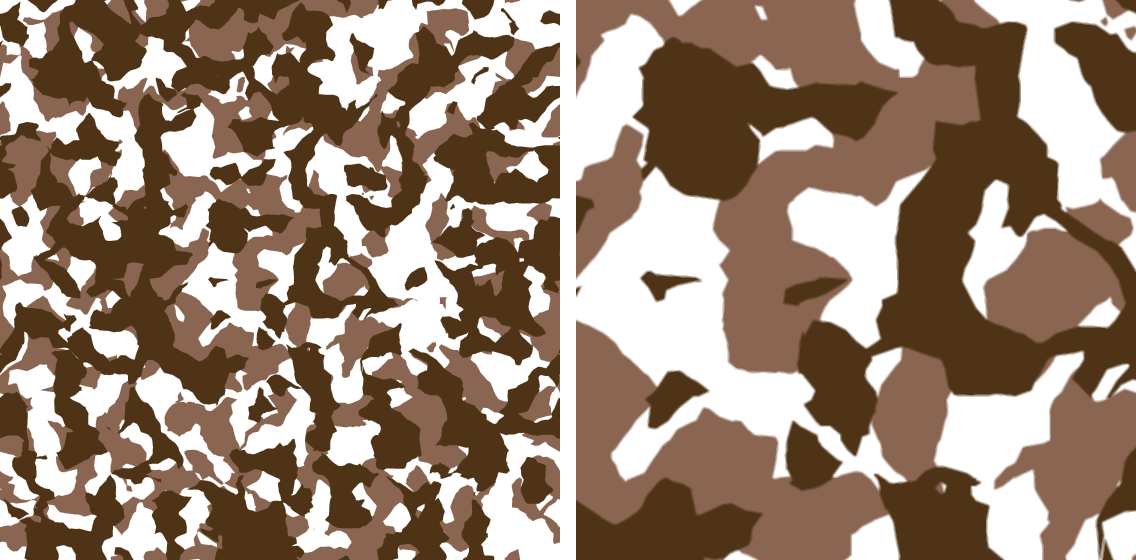
Left, the full canvas; right, a detail of the centre.
A three.js fragment shader for this pattern:

```glsl
// Seamless angular camouflage: dark brown and tan polygonal patches on white.
varying vec2 vUv;

#define DARK_CELLS 26.0      // lattice cells across, all even so the noise wraps
#define TAN_CELLS 28.0
#define DETAIL_CELLS 54.0
#define DETAIL_AMOUNT 0.27
#define DARK_LEVEL 0.036     // higher level, smaller share
#define TAN_LEVEL 0.022
#define BEND_CELLS 14.0
#define BEND_AMOUNT 0.026
#define CHIP_CELLS 42.0
#define CHIP_AMOUNT 0.016
#define EDGE_WIDTH 0.00195   // smoothing footprint in canvas units
#define SAMPLES 4

const vec3 DARK_BROWN = vec3(0.31, 0.20, 0.09);
const vec3 TAN_BROWN = vec3(0.54, 0.40, 0.32);
const vec3 WHITE = vec3(1.0);

float hash(vec2 cell, float seed) {
  vec3 p = fract(vec3(cell, seed * 17.0 + 5.0) * vec3(0.1031, 0.1030, 0.0973));
  p += dot(p, p.yzx + 33.33);
  return fract((p.x + p.y) * p.z);
}

// Wrapped lattice value in -0.5..0.5; the two halves mirror in sign,
// which keeps the colour shares balanced.
float latticeValue(vec2 cell, float period, float seed) {
  cell = mod(cell, period);
  float side = step(0.5 * period, cell.x);
  float value = hash(vec2(cell.x - side * 0.5 * period, cell.y), seed) - 0.5;
  return mix(value, -value, side);
}

// Noise that is linear on triangles, so its contours are straight segments.
float facetNoise(vec2 uv, float period, float seed) {
  vec2 p = uv * period;
  vec2 cell = floor(p);
  vec2 f = p - cell;
  // Pick one of the two diagonals of each cell at random.
  float flip = step(0.5, hash(mod(cell, period), seed + 40.0));
  f.x = mix(f.x, 1.0 - f.x, flip);
  float a = latticeValue(cell + vec2(flip, 0.0), period, seed);
  float b = latticeValue(cell + vec2(1.0 - flip, 0.0), period, seed);
  float c = latticeValue(cell + vec2(flip, 1.0), period, seed);
  float d = latticeValue(cell + vec2(1.0 - flip, 1.0), period, seed);
  return f.x > f.y ? a + (b - a) * f.x + (d - b) * f.y
                   : a + (c - a) * f.y + (d - c) * f.x;
}

vec2 facetOffset(vec2 uv, float period, float seed) {
  return vec2(facetNoise(uv, period, seed), facetNoise(uv, period, seed + 1.0));
}

float patchField(vec2 uv, float period, float seed) {
  return facetNoise(uv, period, seed)
       + DETAIL_AMOUNT * facetNoise(uv, DETAIL_CELLS, seed + 1.0);
}

vec3 camouflage(vec2 uv) {
  // Bend the lattice, then chip the outlines.
  vec2 p = uv + BEND_AMOUNT * facetOffset(uv, BEND_CELLS, 1.0)
              + CHIP_AMOUNT * facetOffset(uv, CHIP_CELLS, 3.0);
  vec3 color = mix(WHITE, TAN_BROWN, step(TAN_LEVEL, patchField(p, TAN_CELLS, 5.0)));
  return mix(color, DARK_BROWN, step(DARK_LEVEL, patchField(p, DARK_CELLS, 9.0)));
}

void main() {
  // Average a small grid of samples to smooth the edges.
  vec3 sum = vec3(0.0);
  for (int y = 0; y < SAMPLES; y++) {
    for (int x = 0; x < SAMPLES; x++) {
      vec2 offset = (vec2(float(x), float(y)) + 0.5) / float(SAMPLES) - 0.5;
      sum += camouflage(vUv + offset * EDGE_WIDTH);
    }
  }
  gl_FragColor = vec4(sum / float(SAMPLES * SAMPLES), 1.0);
}
```
